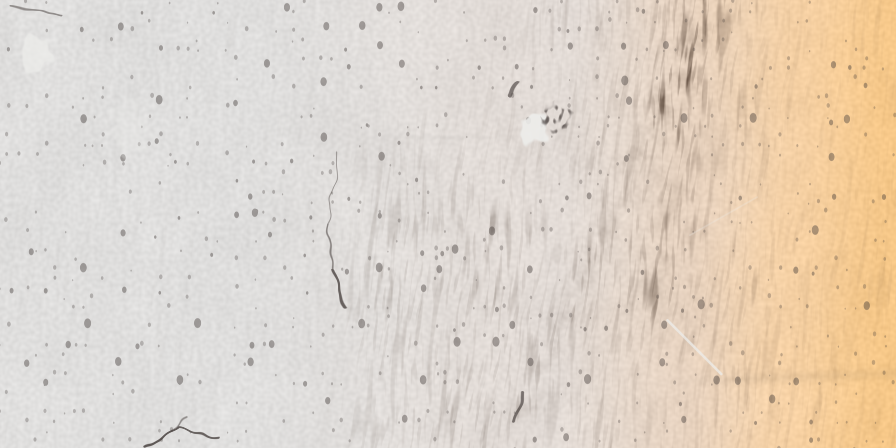
This texture is drawn by a WebGL 2 fragment shader. Its source:

```glsl
#version 300 es
precision highp float;
// Weathered painted board: pale grey plaster warming to orange at the right.
// Stretched gradient noise makes the slanted grain, cell scatter the specks,
// and wobbled line segments the cracks and scratches. Space is 2 x 1 units.

#define GRAIN_FREQ 62.0
#define GRAIN_SLANT 0.10
#define GRAIN_DEPTH 0.34
#define SPECK_DEPTH 0.42
#define MOTTLE 0.022
#define GRIT 0.028
#define CRACK_WOBBLE 0.008
#define INK vec3(0.25, 0.22, 0.21)
#define CHALK vec3(0.93, 0.93, 0.92)

uniform vec2 u_resolution;
out vec4 outColor;

vec2 hash2(vec2 c) {
    vec3 a = fract(c.xyx * vec3(0.1031, 0.1030, 0.0973));
    a += dot(a, a.yzx + 33.33);
    return fract((a.xx + a.yz) * a.zy);
}

float corner(vec2 cell, vec2 offset) {
    float angle = 6.2832 * hash2(cell).x;
    return dot(vec2(cos(angle), sin(angle)), offset);
}

// Gradient noise, about -1 to 1
float noise(vec2 p) {
    vec2 i = floor(p), f = p - i, e = vec2(0.0, 1.0);
    vec2 u = f * f * f * (f * (f * 6.0 - 15.0) + 10.0);
    float low = mix(corner(i, f), corner(i + e.yx, f - e.yx), u.x);
    float high = mix(corner(i + e.xy, f - e.xy), corner(i + e.yy, f - e.yy), u.x);
    return 1.5 * mix(low, high, u.y);
}

float fbm(vec2 p) {
    float sum = 0.0, amp = 0.5;
    for (int i = 0; i < 4; i++) {
        sum += amp * noise(p);
        p = p * 2.03 + 17.3;
        amp *= 0.5;
    }
    return sum;
}

// Soft line from a to b with half width w
float stroke(vec2 p, vec2 a, vec2 b, float w) {
    vec2 ab = b - a;
    float d = length(p - a - ab * clamp(dot(p - a, ab) / dot(ab, ab), 0.0, 1.0));
    float aa = 0.7 / u_resolution.y;
    return 1.0 - smoothstep(w - aa, w + aa, d);
}

// Ragged patch with centre c and radii r
float blob(vec2 p, vec2 c, vec2 r) {
    return 1.0 - smoothstep(0.75, 1.05, length((p - c) / r) + 0.45 * noise(p * 38.0));
}

float bell(float x, float width) {
    return exp(-x * x / (width * width));
}

// Scattered dots, one candidate per cell
float specks(vec2 p, float freq, float share) {
    vec2 q = p * freq, cell = floor(q), r = hash2(cell + freq);
    vec2 d = (q - cell - 0.3 - 0.4 * r) * vec2(1.25, 0.9);
    float size = 0.08 + 0.16 * r.y, aa = 0.7 * freq / u_resolution.y;
    float keep = step(hash2(cell + 71.0).x, share);
    return keep * (1.0 - smoothstep(size - aa, size + aa, length(d)));
}

vec3 paint(vec2 p) {
    float x = p.x + 0.035 * fbm(p * 2.5) - 0.03 * (p.y - 0.5);
    vec3 c = mix(vec3(0.875, 0.872, 0.868), vec3(0.890, 0.862, 0.842), smoothstep(0.5, 1.25, x));
    c = mix(c, vec3(0.915, 0.832, 0.755), smoothstep(1.22, 1.58, x));
    c = mix(c, vec3(0.965, 0.820, 0.645), smoothstep(1.52, 1.80, x));
    return mix(c, vec3(0.968, 0.785, 0.535), smoothstep(1.76, 2.0, x));
}

// Fibres, strongest along two leaning bands and a middle field
float grain(vec2 p) {
    vec2 q = vec2(p.x - GRAIN_SLANT * p.y + 0.012 * noise(p * vec2(6.0, 4.0)), p.y);
    float coarse = smoothstep(0.12, 0.62, noise(q * vec2(GRAIN_FREQ, 7.0)));
    float fine = smoothstep(0.1, 0.6, noise(q * vec2(GRAIN_FREQ * 1.8, 15.0) + 31.0));
    float middle = smoothstep(0.72, 0.85, p.x) * (1.0 - smoothstep(1.1, 1.25, p.x));
    middle *= 1.0 - smoothstep(0.45, 0.85, p.y);
    float right = smoothstep(1.0, 1.35, p.x) * (1.0 - 0.6 * smoothstep(1.6, 1.9, p.x));
    float seam = bell(p.x - 1.13 - 0.46 * p.y, 0.035) * smoothstep(0.0, 0.1, p.y);
    float band = bell(p.x - 1.41 - 0.16 * p.y, 0.075) * smoothstep(0.15, 0.35, p.y);
    float patches = 0.65 + 0.7 * fbm(p * vec2(7.0, 4.0) + 5.0);
    float weight = 0.06 + 0.55 * middle + 0.38 * right + 0.6 * seam + 0.65 * band;
    float smudge = 0.22 * (seam + 0.7 * band) * smoothstep(-0.2, 0.5, fbm(p * 18.0));
    return weight * patches * (0.7 * coarse + 0.45 * fine) + smudge;
}

float cracks(vec2 p) {
    vec2 q = p + CRACK_WOBBLE * vec2(noise(p * 26.0), noise(p * 26.0 + 9.0));
    // Long upright crack
    float c = 0.4 * stroke(q, vec2(0.755, 0.66), vec2(0.732, 0.50), 0.0014);
    c = max(c, 0.55 * stroke(q, vec2(0.732, 0.50), vec2(0.742, 0.40), 0.0016));
    c = max(c, 0.75 * stroke(q, vec2(0.742, 0.40), vec2(0.770, 0.315), 0.0028));
    // Tangle at the lower edge
    c = max(c, 0.8 * stroke(q, vec2(0.325, 0.0), vec2(0.395, 0.045), 0.0026));
    c = max(c, 0.75 * stroke(q, vec2(0.395, 0.045), vec2(0.485, 0.022), 0.0024));
    c = max(c, 0.5 * stroke(q, vec2(0.36, 0.02), vec2(0.42, 0.07), 0.0015));
    // Corner line, knot nick and foot of the seam
    c = max(c, 0.5 * stroke(q, vec2(0.02, 0.985), vec2(0.14, 0.968), 0.002));
    c = max(c, 0.6 * stroke(q, vec2(1.135, 0.785), vec2(1.152, 0.815), 0.004));
    return max(c, 0.65 * stroke(q, vec2(1.148, 0.06), vec2(1.165, 0.12), 0.003));
}

void main() {
    vec2 p = gl_FragCoord.xy / u_resolution * vec2(2.0, 1.0);
    vec3 color = paint(p);
    color += MOTTLE * fbm(p * 5.0) + GRIT * noise(p * 95.0) + 0.012 * noise(p * vec2(60.0, 8.0));

    // Faint level stains
    float stain = bell(p.y - 0.155 - 0.04 * (p.x - 1.7), 0.012) * smoothstep(1.4, 1.75, p.x);
    stain += 0.6 * bell(p.y - 0.693, 0.006) * bell(p.x - 0.99, 0.12);
    color *= 1.0 - 0.05 * stain;

    // Grain and specks
    color *= 1.0 - GRAIN_DEPTH * grain(p) * vec3(0.92, 1.0, 1.06);
    float dots = specks(p, 24.0, 0.12) + 0.7 * specks(p + 3.1, 47.0, 0.12);
    color = mix(color, INK, SPECK_DEPTH * min(dots, 1.0));

    // Chalky patches and scratches
    float chalk = 0.7 * blob(p, vec2(0.08, 0.877), vec2(0.036, 0.046));
    chalk += 0.25 * blob(p, vec2(0.29, 0.71), vec2(0.05, 0.06));
    chalk += 0.9 * blob(p, vec2(1.195, 0.714), vec2(0.032, 0.04));
    chalk += 0.75 * stroke(p, vec2(1.49, 0.285), vec2(1.61, 0.165), 0.0028);
    chalk += 0.25 * stroke(p, vec2(1.54, 0.475), vec2(1.69, 0.56), 0.0018);
    color = mix(color, CHALK, min(chalk, 1.0));

    // Knot and cracks
    float knot = blob(p, vec2(1.238, 0.735), vec2(0.034, 0.032));
    knot *= smoothstep(-0.15, 0.35, noise(p * vec2(75.0, 45.0)));
    color = mix(color, INK, max(cracks(p), 0.75 * knot));
    outColor = vec4(clamp(color, 0.0, 1.0), 1.0);
}
```
